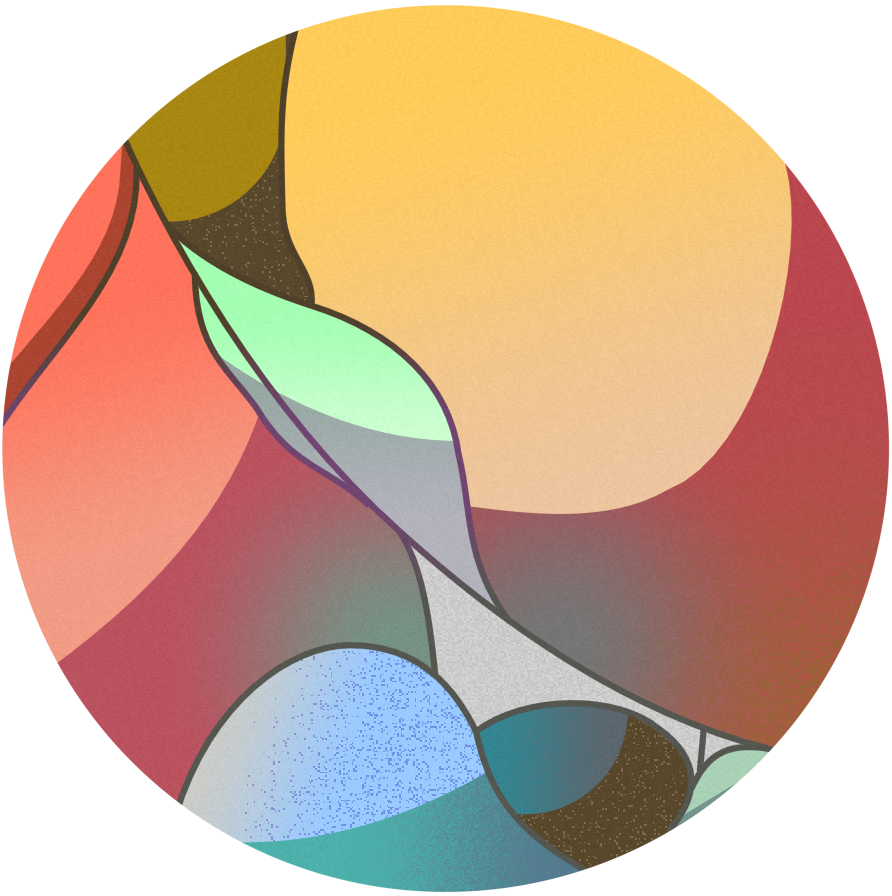
Reproduce this background procedurally as a WebGL 2 fragment shader.

```glsl
#version 300 es
precision highp float;
// A stained-glass style abstract: flowing coloured cells in a disc on white.
// Cells are closed Bezier paths; running distance and crossing parity give
// smooth masks, and inked edges also feed one shared outline.
uniform vec2 u_resolution;
out vec4 fragColor;
vec2 point, pen, origin;
float pixel, nearest, side, inkDistance = 9.;

float hash(vec2 c) { return fract(sin(dot(c, vec2(12.9, 78.2))) * 43758.5); }
float below(float d) { return smoothstep(pixel, -pixel, d); }
void start(float x, float y) {
  origin = pen = vec2(x, y);
  nearest = 9.;
  side = 1.;
}

// Straight edge: updates the distance and flips the side on a ray crossing
float segment(vec2 end) {
  vec2 v = end - pen, w = point - pen;
  float d = length(w - v * clamp(dot(w, v) / dot(v, v), 0., 1.));
  nearest = min(nearest, d);
  if ((pen.y > point.y) != (end.y > point.y) && w.x < v.x * w.y / v.y) side = -side;
  pen = end;
  return d;
}
void line(float x, float y) { segment(vec2(x, y)); }

// Cubic edge; returns its distance
float arc(float bx, float by, float cx, float cy, float dx, float dy) {
  vec2 a = pen, b = vec2(bx, by), c = vec2(cx, cy), d = vec2(dx, dy);
  float best = 9.;
  for (int i = 1; i <= 16; i++) {
    float t = float(i) / 16., s = 1. - t;
    best = min(best, segment(s*s*s*a + 3.*s*t*(s*b + t*c) + t*t*t*d));
  }
  return best;
}
void ink(float bx, float by, float cx, float cy, float dx, float dy) {
  inkDistance = min(inkDistance, arc(bx, by, cx, cy, dx, dy));
}
float closeMask() {
  segment(origin);
  return below(side * nearest);
}

void main() {
  // Canvas is 7.68 units high, y runs downward
  float unit = 7.68 / u_resolution.y;
  vec2 p = point = vec2(gl_FragCoord.x, u_resolution.y - gl_FragCoord.y) * unit;
  pixel = unit * .75;
  float grain = hash(floor(p / .015)), jitter = grain - .5;

  // Red field fading to grey, olive speckles at lower right
  vec3 col = mix(vec3(.46), vec3(.73, .28, .31), smoothstep(.1, 2.3, length(p - vec2(4.8, 5.6))));
  float olive = smoothstep(2.5, 6.6, p.y) * smoothstep(4.8, 7., p.x);
  col = mix(col, vec3(.58, .42, .2), olive * (.4 + .5 * step(grain, olive * .6)));

  // Large amber cell
  start(2., 0.); line(2., 2.5); line(4.02, 4.34);
  arc(4.5, 4.4, 5.2, 4.5, 5.72, 4.2); arc(6.5, 3.9, 6.95, 2.2, 6.73, 1.4);
  line(6.9, 0.);
  vec3 amber = mix(vec3(1., .8, .35), vec3(.93, .77, .62), smoothstep(.4, 4.6, p.y + .25 * (p.x - 4.)));
  col = mix(col, amber, closeMask());

  // Olive cell with dark base
  start(1., 0.); line(1.2, 2.6); line(2.67, 2.62);
  ink(2.7, 2.3, 2.42, 2.2, 2.42, 1.75); ink(2.4, 1., 2.4, .7, 2.6, 0.);
  float disc = length(max(p - vec2(1.45, .9), 0.)) - 1.;
  vec3 umber = vec3(.35, .28, .17) + .12 * step(.93, grain);
  col = mix(col, mix(umber, vec3(.66, .53, .07), below(disc)), closeMask());

  // Mint leaf turning lavender below its fold
  float fold = p.y - 3.78 + .17 * pow(abs(3.95 - p.x), 2.);
  vec3 mint = mix(vec3(.64, 1., .7), vec3(.8, 1., .82), smoothstep(2.6, 3.8, p.y));
  vec3 lavender = mix(vec3(.59, .66, .64), vec3(.7, .7, .74), smoothstep(3.2, 4.6, p.y));
  vec3 leaf = mix(lavender, mint, below(fold));
  start(1.45, 1.95); ink(1.8, 2.3, 2.3, 2.5, 2.67, 2.62);
  ink(3.4, 2.85, 3.85, 3.3, 3.93, 3.89); ink(4.05, 4.4, 3.98, 4.8, 4.36, 5.32);
  line(2., 4.);
  col = mix(col, leaf, closeMask());

  // Everything under the long diagonal, starting from pale grey
  start(.9, .8);
  ink(1.4, 2.05, 2.3, 3.55, 3.42, 4.55); ink(4.3, 5.35, 5.4, 6.12, 6.6, 6.42);
  line(7.7, 7.8); line(-.5, 7.8); line(-.5, .8);
  float lower = closeMask();
  vec3 low = vec3(.8 + .05 * jitter);

  // Rose field, coral cell and its dark red band
  start(3.42, 4.55); ink(3.62, 4.85, 3.68, 5.3, 3.73, 5.78);
  line(3.7, 7.8); line(-.5, 7.8); line(0., -2.);
  vec3 rose = mix(vec3(.46, .57, .52), vec3(.73, .32, .37), smoothstep(.1, 2.1, length(p - vec2(3.4, 5.6))));
  low = mix(low, rose, closeMask());
  start(2.3, 3.3); arc(2.05, 4.2, 1.5, 4.95, .4, 5.75);
  line(-.5, 6.); line(0., -2.);
  vec3 coral = mix(vec3(1., .45, .36), vec3(.95, .61, .52), smoothstep(2.8, 5.2, p.y + .3 * p.x));
  low = mix(low, coral, closeMask());
  start(1.17, 1.45); ink(1.2, 2.3, .5, 2.9, 0., 3.65);
  line(-3., 3.); line(1.2, -3.);
  float band = closeMask(), inner = below(side * nearest + .05 + .06 * p.y);
  low = mix(low, mix(vec3(.67, .27, .19), coral, inner), band);

  // Leaf sliver left of the diagonal
  start(1.67, 2.35); ink(1.68, 3., 1.95, 3.15, 2.2, 3.5); ink(2.5, 4., 2.8, 4., 3.15, 4.32);
  line(3., 3.);
  low = mix(low, leaf, closeMask());

  // Small sage cell and its stem
  start(5.93, 6.75); ink(6.05, 6.5, 6.2, 6.35, 6.6, 6.42);
  line(7., 7.6); line(5.4, 7.6);
  vec3 sage = mix(vec3(.45, .58, .54), vec3(.66, .82, .71), below(p.y + .6 * p.x - 10.5));
  low = mix(low, sage, closeMask());
  start(6.03, 6.27); inkDistance = min(inkDistance, segment(vec2(6., 6.6)));

  // Dark pebble with a teal face
  start(4.08, 6.27); ink(4.5, 5.95, 5.3, 5.95, 5.65, 6.25); ink(6., 6.5, 6., 6.8, 5.75, 7.1);
  line(5.2, 8.); line(4.2, 7.);
  vec3 face = mix(vec3(.2, .52, .57), vec3(.36, .4, .43), smoothstep(4.2, 5.3, p.x + .3 * jitter));
  low = mix(low, mix(umber, face, below(length(p - vec2(4.5, 6.1)) - .88)), closeMask());

  // Blue dome over a teal floor
  start(1.5, 7.); ink(1.8, 6., 2.5, 5.53, 3., 5.53);
  ink(3.6, 5.53, 3.9, 5.9, 4.08, 6.27); ink(4.2, 6.8, 4.4, 7.1, 5., 7.45);
  line(5., 8.); line(1.5, 8.);
  float across = p.x + .35 * (p.y - 6.3);
  vec3 dome = mix(vec3(.8, .8, .78), vec3(.6, .79, 1.), smoothstep(1.7, 3.2, across));
  dome -= vec3(.15, .2, .08) * step(grain, .16 * smoothstep(2., 3.5, across));
  vec3 teal = mix(vec3(.3, .69, .67), vec3(.33, .47, .55), smoothstep(3., 4.9, p.x + .8 * jitter));
  low = mix(low, mix(dome, teal, below(7.22 - .14 * pow(abs(p.x - 2.1), 2.) - p.y)), closeMask());
  col = mix(col, low, lower);

  // Ink shifts from brown through purple to slate, then the rim cuts the disc
  vec3 tint = mix(vec3(.31, .25, .16), vec3(.44, .27, .44), smoothstep(2.6, 3.7, p.y));
  tint = mix(tint, vec3(.33, .34, .31), smoothstep(4.2, 5.3, p.y));
  col = mix(col, tint, below(inkDistance - .027)) + .03 * jitter;
  fragColor = vec4(mix(vec3(1.), col, below(length(p - vec2(3.82, 3.845)) - 3.8)), 1.);
}
```
